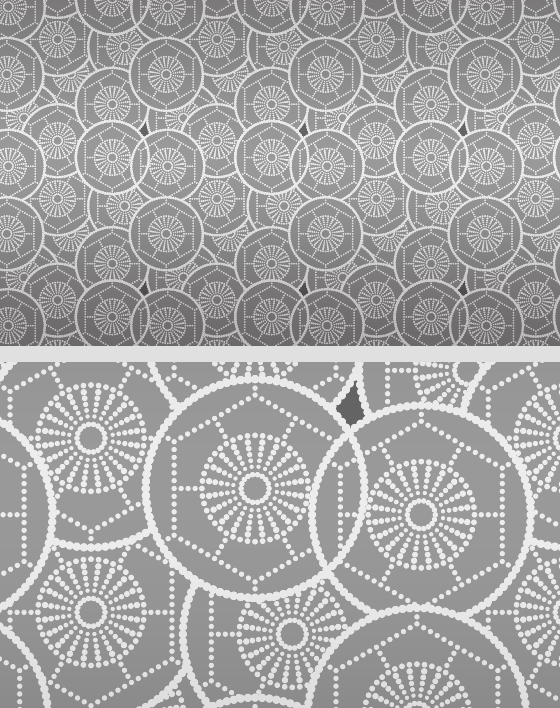
Top, the full canvas; bottom, a detail of the centre.
This pattern is drawn by a Shadertoy shader. Its source:

```glsl
// Overlapping beaded medallions: nine discs share one square tile and are painted
// back to front. Each carries a dotted wheel, hexagon and rim, made by folding the
// plane into angular sectors; a vertical sheen lights the middle of the canvas.

const float CANVAS_WIDTH = 768.0;  // design units across the canvas
const float TILE = 218.6;
const float RIM_RADIUS = 50.0;
const float HEX_INRADIUS = 37.0;
const float WHEEL_RADIUS = 24.3;
const float HUB_RADIUS = 6.4;

const int DISC_COUNT = 9;
const int SEE_THROUGH_DISC = 6;    // its rim shows over its neighbour

// Disc centres within the tile, lowest layer first, y downwards.
const vec2 CENTRES[DISC_COUNT] = vec2[](
    vec2(97, 101), vec2(33, 162), vec2(79, 54),
    vec2(171, 64), vec2(79, 193), vec2(154, 143),
    vec2(154, 216), vec2(230, 228), vec2(228, 102));

// Folds the plane into one of n equal sectors, centred on the x axis.
vec2 foldSector(vec2 p, float n, float turn) {
    float stepAngle = 6.2831853 / n;
    float a = atan(p.y, p.x) - turn;
    a -= stepAngle * round(a / stepAngle);
    return length(p) * vec2(cos(a), sin(a));
}

// Distance to the nearest centre in a row of dots along x.
float dotRow(vec2 p, float first, float last, float spacing) {
    float x = first + spacing * round((p.x - first) / spacing);
    return length(p - vec2(clamp(x, first, last), 0.0));
}

float dotRing(vec2 p, float radius, float count, float dotRadius) {
    return length(foldSector(p, count, 0.0) - vec2(radius, 0.0)) - dotRadius;
}

float rimDistance(vec2 p) {
    float beads = dotRing(p, RIM_RADIUS, 96.0, 1.9);
    float thread = abs(length(p) - RIM_RADIUS) - 1.1;
    return min(beads, thread);
}

float wheelDistance(vec2 p) {
    float rings = min(dotRing(p, HUB_RADIUS, 18.0, 1.25),
                      dotRing(p, WHEEL_RADIUS, 44.0, 1.3));
    vec2 ray = foldSector(p, 20.0, 0.157);
    float rayDot = 0.55 + 0.042 * ray.x;   // dots grow outwards
    return min(rings, dotRow(ray, 10.0, 21.2, 2.8) - rayDot);
}

float hexDistance(vec2 p) {
    vec2 side = foldSector(p, 6.0, 0.0);
    vec2 corner = foldSector(p, 6.0, 0.5235988);
    float halfSide = HEX_INRADIUS * 0.57735;
    float edge = dotRow(vec2(side.y, side.x - HEX_INRADIUS),
                        -halfSide, halfSide, halfSide / 6.0);
    float spoke = dotRow(side, 27.4, 33.8, 3.2);
    float stub = dotRow(corner, 45.9, 45.9, 1.0);
    return min(edge, min(spoke, stub)) - 1.2;
}

// Offset from the nearest repeat of a disc centre.
vec2 toDisc(vec2 p, vec2 centre) {
    vec2 q = p - centre;
    return q - TILE * round(q / TILE);
}

float coverage(float d, float pixel) {
    return 1.0 - smoothstep(-0.5 * pixel, 0.5 * pixel, d);
}

// Brightness from 0 at the shaded ends to 1 in the lit band; y runs 0 to 1 downwards.
float sheen(float y) {
    return y < 0.45 ? mix(0.28, 1.0, smoothstep(-0.1, 0.45, y))
                    : 1.0 - smoothstep(0.45, 1.05, y);
}

void mainImage(out vec4 fragColor, in vec2 fragCoord) {
    float pixel = CANVAS_WIDTH / iResolution.x;
    vec2 p = vec2(fragCoord.x, iResolution.y - fragCoord.y) * pixel;

    // Palette under the vertical light
    float light = sheen(1.0 - fragCoord.y / iResolution.y);
    vec3 fillColour = mix(vec3(0.415, 0.405, 0.405), vec3(0.60), light);
    vec3 beadColour = mix(vec3(0.73, 0.72, 0.72), vec3(0.93), light);
    vec3 gapColour = fillColour * 0.66;

    // Opaque discs, back to front
    vec3 colour = gapColour;
    for (int i = 0; i < DISC_COUNT; i++) {
        vec2 q = toDisc(p, CENTRES[i]);
        if (length(q) > RIM_RADIUS + 4.0) continue;
        float beads = min(rimDistance(q), min(wheelDistance(q), hexDistance(q)));
        colour = mix(colour, fillColour, coverage(length(q) - RIM_RADIUS, pixel));
        colour = mix(colour, beadColour, coverage(beads, pixel));
    }

    // Rim that crosses the overlap
    float crossing = rimDistance(toDisc(p, CENTRES[SEE_THROUGH_DISC]));
    colour = mix(colour, beadColour, coverage(crossing, pixel));

    fragColor = vec4(colour, 1.0);
}
```
